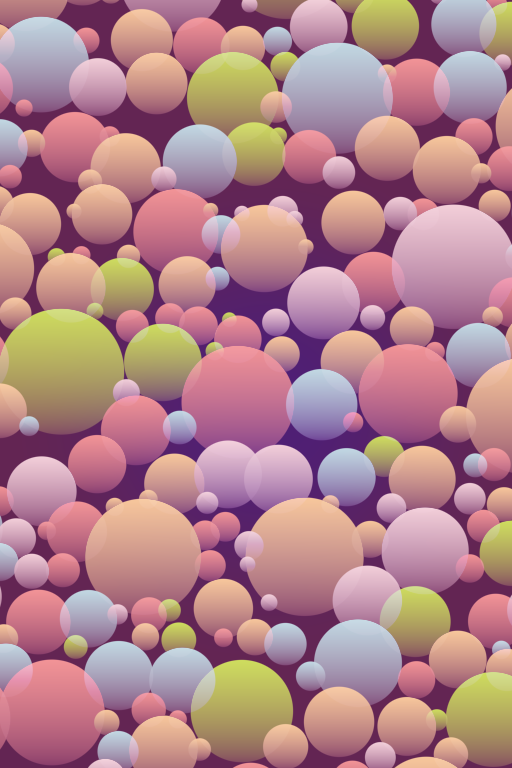
Write a Shadertoy shader that draws this background.

```glsl
vec2 hash2(vec2 p) {
    vec3 q = fract(vec3(p.xyx) * vec3(0.1031, 0.1030, 0.0973));
    q += dot(q, q.yzx + 33.33);
    return fract((q.xx + q.yz) * q.zy);
}

const float BIG = 0.29, MID = 0.125, SMALL = 0.07;   // cell sizes

// Staggered, jittered grid of bubble centres
vec2 cellAt(vec2 p, float size) {
    return floor(p / size - vec2(0.25, 0.0));
}

vec2 centreOf(vec2 cell, float size) {
    vec2 jitter = (hash2(cell + 40.0 + size * 917.0) - 0.5) * 0.5;
    return (cell + 0.5 + vec2(0.5 * mod(cell.y, 2.0), 0.0) + jitter) * size;
}

// Radius limit that lets siblings overlap only slightly
float siblingLimit(vec2 cell, vec2 centre, float size) {
    float nearest = 10.0;
    for (int j = -1; j <= 1; j++)
    for (int i = -1; i <= 1; i++) {
        if (i == 0 && j == 0) continue;
        nearest = min(nearest, distance(centre, centreOf(cell + vec2(i, j), size)));
    }
    return nearest * 0.68;
}

float randomRadius(vec2 cell, float size, float lo, float hi) {
    return mix(lo, hi, hash2(cell + 71.0 + size * 531.0).x);
}

float bigRadius(vec2 cell, vec2 centre) {
    return min(randomRadius(cell, BIG, 0.075, 0.125), siblingLimit(cell, centre, BIG));
}

// Free distance from a point to the nearest big bubble
float bigGap(vec2 p) {
    float gap = 1.0;
    for (int j = -1; j <= 1; j++)
    for (int i = -1; i <= 1; i++) {
        vec2 cell = cellAt(p, BIG) + vec2(i, j);
        vec2 c = centreOf(cell, BIG);
        float d = distance(p, c);
        if (d < 0.21) gap = min(gap, d - bigRadius(cell, c));
    }
    return gap;
}

float midRadius(vec2 cell, vec2 centre) {
    float r = min(randomRadius(cell, MID, 0.056, 0.083), siblingLimit(cell, centre, MID));
    r = min(r, bigGap(centre) + 0.034);
    return r < 0.028 ? 0.0 : r;
}

float midGap(vec2 p) {
    float gap = 1.0;
    for (int j = -1; j <= 1; j++)
    for (int i = -1; i <= 1; i++) {
        vec2 cell = cellAt(p, MID) + vec2(i, j);
        vec2 c = centreOf(cell, MID);
        float d = distance(p, c);
        if (d < 0.13) {
            float r = midRadius(cell, c);
            if (r > 0.0) gap = min(gap, d - r);
        }
    }
    return gap;
}

float smallRadius(vec2 cell, vec2 centre) {
    float r = min(randomRadius(cell, SMALL, 0.028, 0.048), siblingLimit(cell, centre, SMALL));
    r = min(r, bigGap(centre) + 0.019);
    if (r < 0.014) return 0.0;
    r = min(r, midGap(centre) + 0.019);
    return r < 0.014 ? 0.0 : r;
}

vec3 tintOf(float h) {
    if (h < 0.32) return vec3(0.95, 0.58, 0.59);   // coral
    if (h < 0.60) return vec3(0.97, 0.78, 0.61);   // peach
    if (h < 0.75) return vec3(0.81, 0.87, 0.37);   // lime
    if (h < 0.90) return vec3(0.95, 0.81, 0.85);   // blush
    return vec3(0.76, 0.85, 0.89);                 // ice blue
}

void mainImage(out vec4 fragColor, in vec2 fragCoord) {
    vec2 p = fragCoord / iResolution.x;
    float soft = 0.75 / iResolution.x;

    // Violet glow fading to plum
    vec3 ground = mix(vec3(0.36, 0.14, 0.53), vec3(0.45, 0.17, 0.38),
                      smoothstep(0.05, 0.5, distance(p, vec2(0.52, 0.7))));
    vec3 col = ground * 0.86;
    float covered = 0.0;

    for (int layer = 0; layer < 3; layer++) {
        float size = layer == 0 ? BIG : layer == 1 ? MID : SMALL;
        float reach = layer == 0 ? 0.125 : layer == 1 ? 0.083 : 0.048;
        for (int j = -1; j <= 1; j++)
        for (int i = -1; i <= 1; i++) {
            vec2 cell = cellAt(p, size) + vec2(i, j);
            vec2 c = centreOf(cell, size);
            float d = distance(p, c);
            if (d > reach + soft) continue;
            float r = layer == 0 ? bigRadius(cell, c)
                    : layer == 1 ? midRadius(cell, c) : smallRadius(cell, c);
            if (r <= 0.0) continue;

            // Each bubble melts into the ground towards its foot
            float height = clamp((p.y - c.y) / r * 0.5 + 0.5, 0.0, 1.0);
            vec3 tint = tintOf(hash2(cell + 29.0 + size * 277.0).y);
            vec3 shade = mix(ground, tint, mix(0.15, 1.0, pow(height, 0.68)));

            // Overlaps glow as pale lenses
            vec3 screened = 1.0 - (1.0 - col) * (1.0 - shade);
            vec3 lens = mix(max(col, shade), screened, 0.15);
            float cover = smoothstep(-soft, soft, r - d);
            col = mix(col, mix(shade, lens, covered), cover);
            covered = max(covered, cover);
        }
    }
    fragColor = vec4(col, 1.0);
}
```
